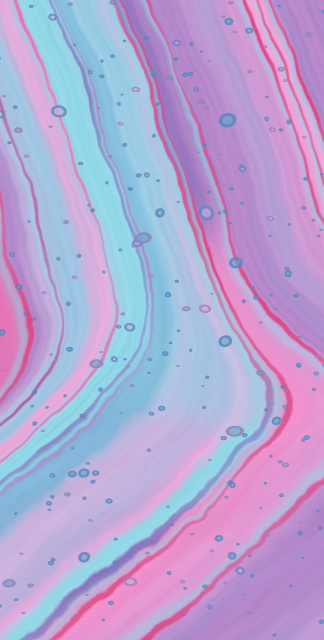
Give the GLSL for this texture, as a WebGL 2 fragment shader.

```glsl
#version 300 es
precision highp float;

uniform vec2 u_resolution;
out vec4 fragColor;

const vec3 CYAN = vec3(0.57, 0.85, 0.91);
const vec3 SKY = vec3(0.63, 0.77, 0.89);
const vec3 STEEL = vec3(0.51, 0.71, 0.85);
const vec3 LILAC = vec3(0.76, 0.69, 0.87);
const vec3 MAUVE = vec3(0.70, 0.53, 0.79);
const vec3 PINK = vec3(0.96, 0.64, 0.85);
const vec3 ROSE = vec3(0.90, 0.45, 0.71);
const vec3 CRIMSON = vec3(0.87, 0.27, 0.51);
const vec3 VIOLET = vec3(0.51, 0.43, 0.73);

vec2 hash2(vec2 p) {
    return fract(sin(vec2(dot(p, vec2(127.1, 311.7)), dot(p, vec2(269.5, 183.3)))) * 43758.55);
}

// Layered sines, roughly -1 to 1
float waves(vec2 p) {
    float sum = 0.0, amp = 0.5;
    for (int i = 0; i < 5; i++) {
        sum += amp * sin(p.x + 1.3 * sin(p.y)) * cos(0.7 * p.y + 0.4 * p.x);
        p = mat2(1.5, 1.1, -1.1, 1.5) * p + 2.3;
        amp *= 0.58;
    }
    return sum;
}

// Signed position across the bent flow, zero on the central vein
float flowField(vec2 p) {
    float t = p.y - 0.56 + 0.3 * p.x;
    float d = p.x - 0.225 * t + 0.675 * sqrt(t * t + 0.0144) - 0.305;
    float upper = smoothstep(0.33, 0.62, p.y);
    return d * mix(d > 0.0 ? 0.43 : 1.9, 1.0, upper);
}

vec3 band(vec3 color, vec3 next, float u, float edge, float soft) {
    return mix(color, next, smoothstep(edge - soft, edge + soft, u));
}

vec3 flowColor(float u, float y) {
    float upper = smoothstep(0.56, 0.72, y);
    float lower = 1.0 - smoothstep(0.3, 0.46, y);
    vec3 c = band(ROSE, MAUVE, u, -0.215, 0.012);
    c = band(c, LILAC, u, -0.185, 0.015);
    c = band(c, SKY, u, -0.150, 0.010);
    c = band(c, PINK, u, -0.102, 0.022);
    c = band(c, CYAN, u, -0.060, 0.006);
    c = band(c, STEEL, u, 0.004, 0.005);
    c = band(c, mix(SKY, PINK, 0.5 * lower), u, 0.032, 0.014);
    c = band(c, mix(LILAC, SKY, upper), u, 0.056, 0.012);
    c = band(c, mix(PINK, LILAC, 0.7 * upper), u, 0.074, 0.012);
    c = band(c, CYAN, u, 0.086, 0.006 + 0.3 * (1.0 - lower));
    c = band(c, mix(mix(ROSE, PINK, 0.55), VIOLET, 0.85 * upper), u, 0.106, 0.004);
    c = band(c, mix(mix(PINK, MAUVE, 0.35), MAUVE, upper), u, 0.135, 0.018);
    c = band(c, MAUVE, u, 0.165, 0.012);
    c = band(c, mix(MAUVE, LILAC, 0.5), u, 0.225, 0.025);
    c = band(c, mix(MAUVE, PINK, 0.55), u, 0.285, 0.025);
    c = band(c, PINK, u, 0.335, 0.008);
    return band(c, MAUVE, u, 0.375, 0.014);
}

// Thin pigment line with a pale fringe on one side
vec3 vein(vec3 color, vec3 ink, float u, float at, float width, float y) {
    float swell = 0.5 + 0.5 * sin(y * 17.0 + at * 90.0) * cos(y * 7.0 - at * 40.0);
    float w = width * mix(0.5, 1.5, swell);
    float aa = fwidth(u);
    float offset = u - at;
    float fringe = exp(-pow((offset + 2.6 * w) / (1.5 * w + aa), 2.0));
    float core = 1.0 - smoothstep(w * 0.4, w + aa, abs(offset));
    color = mix(color, mix(color, CYAN, 0.8), 0.6 * fringe);
    return mix(color, ink, core * mix(0.45, 0.95, swell));
}

// Scattered oval cells with dark rims
vec3 cells(vec3 color, vec2 p, float scale, float density, float size) {
    vec2 g = p * scale, id = floor(g);
    float aa = 1.5 * scale / u_resolution.y;
    for (int k = 0; k < 9; k++) {
        vec2 cell = id + vec2(k % 3 - 1, k / 3 - 1);
        vec2 place = hash2(cell + scale), kind = hash2(cell * 1.7 + 41.0);
        float present = step(kind.x, density);
        float r = size * mix(0.4, 1.0, kind.y * kind.y);
        vec2 q = g - cell - place;
        q = vec2(q.x + 0.3 * q.y * (place.x - 0.5), q.y * mix(1.0, 1.7, place.y));
        float d = length(q) - r;
        float fill = 1.0 - smoothstep(-aa, aa, d);
        float rim = 1.0 - smoothstep(0.12 * r, 0.12 * r + aa, abs(d + 0.15 * r));
        vec3 tint = mix(vec3(0.36, 0.66, 0.80), LILAC, step(0.72, place.x));
        vec3 edge = mix(vec3(0.34, 0.50, 0.73), MAUVE * 0.9, step(0.65, place.y));
        color = mix(color, tint, 0.6 * fill * present);
        color = mix(color, edge, 0.7 * rim * present);
    }
    return color;
}

void main() {
    vec2 p = gl_FragCoord.xy / u_resolution.y;
    vec2 bend = vec2(waves(p * 9.0), waves(p.yx * 11.0 + 4.0));
    float u = flowField(p + 0.014 * bend) + 0.003 * waves(p * 38.0);

    // Soft bands with fine streaks along the flow
    float streak = waves(vec2(u * 95.0, p.y * 5.0));
    vec3 color = flowColor(u + 0.009 * streak, p.y);
    color = mix(color, streak > 0.0 ? PINK : STEEL, 0.22 * abs(streak));
    color += 0.025 * waves(vec2(u * 260.0, p.y * 8.0 + p.x * 5.0));

    // Pigment veins
    color = vein(color, VIOLET, u, 0.0, 0.0032, p.y);
    color = vein(color, MAUVE, u, 0.008, 0.0015, p.y);
    color = vein(color, ROSE, u, -0.062, 0.0022, p.y);
    color = vein(color, mix(VIOLET, CRIMSON, 0.5), u, -0.155, 0.0025, p.y);
    color = vein(color, CRIMSON, u, -0.212, 0.0040, p.y);
    color = vein(color, mix(VIOLET, CRIMSON, smoothstep(0.3, 0.5, p.y)), u, 0.104, 0.0032, p.y);
    color = vein(color, CRIMSON, u, 0.116, 0.0020, p.y);
    color = vein(color, CRIMSON, u, 0.163, 0.0026, p.y);
    for (int i = 0; i < 3; i++) {
        color = vein(color, CRIMSON, u, 0.328 + 0.026 * float(i), 0.0026, p.y);
    }

    // Large, medium and tiny cells
    color = cells(color, p, 9.0, 0.45, 0.125);
    color = cells(color, p, 21.0, 0.35, 0.14);
    color = cells(color, p, 42.0, 0.22, 0.15);
    fragColor = vec4(clamp(color, 0.0, 1.0), 1.0);
}
```
